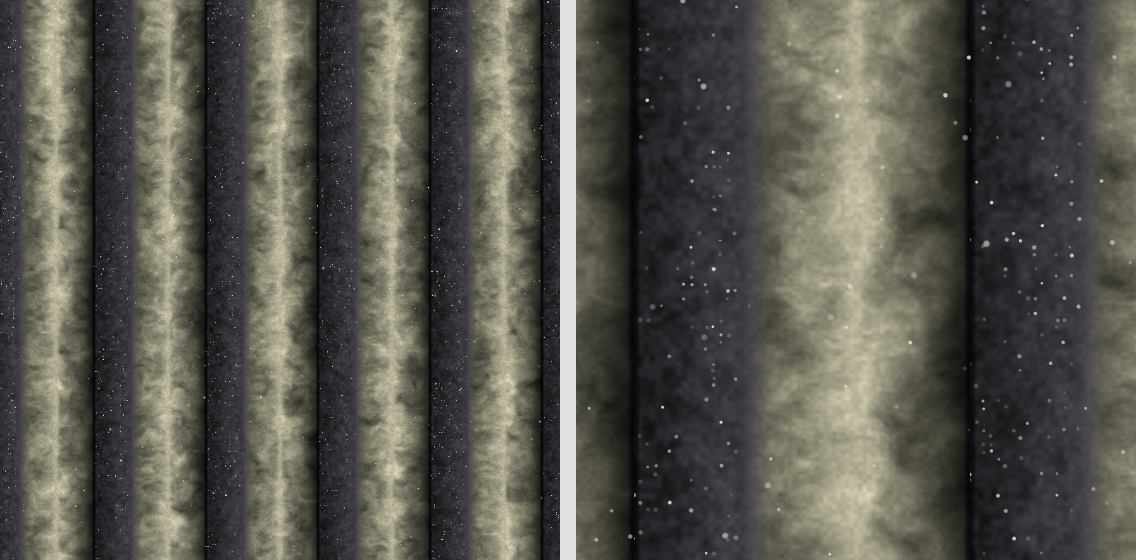
Left, the full canvas; right, a detail of the centre.
Give the GLSL for this texture, as a Shadertoy shader.

```glsl
// Five vertical rounded ribs with a pale crest, parted by dark gritty grooves.
// Each rib is a brightness profile across one period, stained by wrapping
// fractal noise; the grooves get fine grain and scattered bright specks.

float hash(vec2 p) {
    vec3 q = fract(p.xyx * vec3(0.1031, 0.1030, 0.0973));
    q += dot(q, q.yzx + 33.33);
    return fract((q.x + q.y) * q.z);
}

// Value noise that wraps on the unit square; freq must be whole numbers.
float noise(vec2 uv, vec2 freq) {
    vec2 p = uv * freq, i = floor(p), f = fract(p);
    f = f * f * (3.0 - 2.0 * f);
    vec2 a = mod(i, freq), b = mod(i + 1.0, freq);
    float low = mix(hash(a + freq), hash(vec2(b.x, a.y) + freq), f.x);
    float high = mix(hash(vec2(a.x, b.y) + freq), hash(b + freq), f.x);
    return mix(low, high, f.y);
}

float fbm(vec2 uv, vec2 freq) {
    float sum = 0.0, weight = 0.52;
    for (int k = 0; k < 5; k++) {
        sum += weight * noise(uv, freq);
        freq *= 2.0;
        weight *= 0.52;
    }
    return sum;
}

// Small round dots, one candidate per grid cell, each with its own brightness.
float specks(vec2 uv, float cells, float density) {
    vec2 p = uv * cells, id = mod(floor(p), cells);
    vec2 center = 0.35 + 0.3 * vec2(hash(id + 17.0), hash(id + 59.0));
    float radius = mix(0.25, 0.42, hash(id + 83.0));
    float dotMask = 1.0 - smoothstep(radius * 0.4, radius, length(fract(p) - center));
    float glow = hash(id + 131.0);
    return dotMask * step(hash(id + 7.0), density) * mix(0.2, 1.0, glow * glow);
}

void mainImage(out vec4 fragColor, in vec2 fragCoord) {
    vec2 uv = fragCoord / iResolution.xy;

    // Position in one period: groove 0 to 0.32, lit side to 0.66, shaded side to 1.
    float x = fract(uv.x * 5.0 + 0.16);
    float wobble = (fbm(uv, vec2(20.0, 24.0)) - 0.5) * 0.035;
    float crestOffset = x - 0.66 + wobble * 0.6;
    float lit = clamp((x - 0.32) / 0.34, 0.0, 1.0);
    float shade = clamp((x - 0.66) / 0.34, 0.0, 1.0);

    // Wispy stains, bent by a slower noise.
    vec2 warp = vec2(noise(uv, vec2(45.0)), noise(uv, vec2(53.0))) - 0.5;
    float stain = fbm(uv + warp * 0.018, vec2(34.0, 32.0)) - 0.5;
    float fiber = fbm(uv + warp * 0.01, vec2(60.0, 110.0)) - 0.5;

    // Rib brightness: a slow rise to the crest, then a blotchy fall.
    float litTone = mix(0.24, 0.61, pow(lit, 0.8))
                  + (stain * 0.4 + fiber * 0.3) * smoothstep(0.0, 0.4, lit);
    float shadeTone = mix(0.58, 0.13, pow(shade, 1.15))
                    + (stain * 0.75 + fiber * 0.3) * (1.0 - 0.75 * shade);
    float tone = mix(litTone, shadeTone, smoothstep(-0.02, 0.03, crestOffset));
    float crest = exp(-pow(crestOffset / 0.026, 2.0));
    float halo = exp(-pow(crestOffset / 0.09, 2.0));
    tone = mix(tone + 0.06 * halo, 0.71 + 0.08 * fiber, crest * 0.85);
    tone = max(tone, 0.07);
    vec3 olive = vec3(1.0, 0.98, 0.83);
    vec3 violet = vec3(0.98, 0.94, 1.04);
    vec3 rib = tone * mix(violet, olive, smoothstep(0.0, 0.3, lit));

    // Groove: near black at its left wall, violet grey toward the lit side.
    float grain = noise(uv, vec2(256.0)) - 0.5;
    float grit = fbm(uv, vec2(90.0)) - 0.5;
    float grooveTone = mix(0.125, 0.235, smoothstep(0.02, 0.32, x))
                     + grain * 0.07 + grit * 0.13;
    vec3 groove = max(grooveTone, 0.05) * violet;
    float ribMask = smoothstep(0.29, 0.36, x + wobble);
    vec3 color = mix(groove, rib, ribMask);

    // Dark seam where the shaded side meets the groove.
    float seam = min(x, 1.0 - x);
    color *= 1.0 - 0.65 * (1.0 - smoothstep(0.004, 0.022, seam));
    color *= 1.0 - 0.25 * smoothstep(0.9, 1.0, x);

    // Fine grain, then specks that gather in the groove.
    color *= 1.0 + 0.14 * (noise(uv, vec2(384.0)) - 0.5);
    float inGroove = 1.0 - smoothstep(0.26, 0.36, x);
    float clusters = smoothstep(0.3, 0.8, noise(uv, vec2(30.0, 28.0)));
    float glint = specks(uv, 230.0, mix(0.008, 0.04 + 0.1 * clusters, inGroove))
                + specks(uv, 160.0, mix(0.004, 0.012, inGroove));
    color = mix(color, vec3(0.9, 0.9, 0.88), clamp(glint, 0.0, 1.0) * 0.9);

    fragColor = vec4(clamp(color, 0.0, 1.0), 1.0);
}
```
